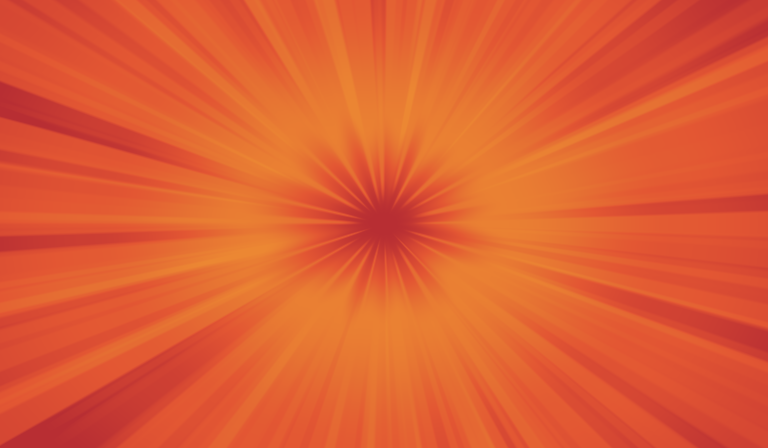
Write a Shadertoy shader that draws this background.

```glsl
// Orange and red sunburst: rays around a dark core, inside a glowing oval ring.

const float TAU = 6.2831853;
const vec3 CRIMSON = vec3(0.72, 0.18, 0.20);
const vec3 RED     = vec3(0.83, 0.27, 0.20);
const vec3 SCARLET = vec3(0.89, 0.34, 0.20);
const vec3 ORANGE  = vec3(0.90, 0.44, 0.20);
const vec3 AMBER   = vec3(0.925, 0.53, 0.20);

// Broad beams: angle in degrees, half width in degrees, tone shift.
const int BEAM_COUNT = 16;
const vec3 BEAMS[BEAM_COUNT] = vec3[](
    vec3( 32.5, 6.5, -0.24), vec3(  3.2, 1.3, -0.28),
    vec3(-17.5, 2.3, -0.30), vec3(-42.0, 2.5, -0.18),
    vec3(-59.0, 2.0, -0.24), vec3(-75.0, 1.5, -0.18),
    vec3( 91.5, 2.0, -0.28), vec3(125.0, 3.0, -0.18),
    vec3(162.0, 2.4, -0.34), vec3(170.0, 1.0, -0.22),
    vec3(183.0, 1.2, -0.28), vec3(194.5, 0.8, -0.20),
    vec3(215.0, 5.0, -0.22), vec3(205.0, 1.3,  0.18),
    vec3( 24.0, 1.0,  0.16), vec3(139.0, 1.2,  0.18));

float hash(float n) {
    return fract(sin(n * 127.1 + 11.7) * 4375.85);
}

// Soft-edged band: 1 inside the half width, 0 outside.
float band(float dist, float halfWidth, float softness) {
    return 1.0 - smoothstep(halfWidth - softness, halfWidth + softness, dist);
}

// Smooth noise around the circle, seamless for a whole cell count.
float ringNoise(float turn, float count, float seed) {
    float x = turn * count;
    float cell = floor(x);
    float a = hash(mod(cell, count) + seed);
    float b = hash(mod(cell + 1.0, count) + seed);
    return mix(a, b, smoothstep(0.0, 1.0, x - cell));
}

// One wedge per angular cell, with random place, width, start and sign.
float streaks(float turn, float radius, float count, float seed, float pixel) {
    float x = turn * count;
    float id = mod(floor(x), count) + seed;
    float halfWidth = mix(0.06, 0.24, hash(id));
    float centre = mix(0.28, 0.72, hash(id + 31.0));
    float soft = 0.02 + count * pixel / (TAU * max(radius, 0.01));
    float start = mix(0.06, 0.34, hash(id + 67.0));
    float shift = hash(id + 93.0) * 2.0 - 1.0;
    return shift * band(abs(fract(x) - centre), halfWidth, soft)
                 * smoothstep(start, start + 0.25, radius);
}

// Sum of the broad beams in the given direction.
float beams(float degree, float radius, float pixel) {
    float sum = 0.0;
    float soft = 0.15 + 57.3 * pixel / max(radius, 0.01);
    for (int i = 0; i < BEAM_COUNT; i++) {
        float dist = abs(mod(degree - BEAMS[i].x + 180.0, 360.0) - 180.0);
        sum += BEAMS[i].z * band(dist, BEAMS[i].y, soft);
    }
    return sum * smoothstep(0.15, 0.62, radius);
}

// Thin bright spikes that pierce the dark core.
float needles(float turn, float radius, float count, float pixel) {
    float x = turn * count + 0.5;
    float id = mod(floor(x), count);
    float centre = 0.5 + 0.4 * (hash(id + 7.0) - 0.5);
    float soft = 0.04 + count * pixel / (TAU * max(radius, 0.01));
    float halfWidth = mix(0.05, 0.16, hash(id + 19.0));
    float start = mix(0.02, 0.06, hash(id + 43.0));
    return band(abs(fract(x) - centre), halfWidth, soft)
         * smoothstep(start, start + 0.06, radius);
}

// Tone from 0 (crimson) to 1 (amber).
vec3 ramp(float tone) {
    float t = clamp(tone, 0.0, 1.0) * 4.0;
    vec3 color = mix(CRIMSON, RED, clamp(t, 0.0, 1.0));
    color = mix(color, SCARLET, clamp(t - 1.0, 0.0, 1.0));
    color = mix(color, ORANGE, clamp(t - 2.0, 0.0, 1.0));
    return mix(color, AMBER, clamp(t - 3.0, 0.0, 1.0));
}

void mainImage(out vec4 fragColor, in vec2 fragCoord) {
    float pixel = 1.0 / iResolution.y;
    vec2 p = (fragCoord - 0.5 * iResolution.xy) * pixel;
    float radius = length(p);
    float oval = length(p * vec2(0.78, 1.0));
    float turn = fract(atan(p.y, p.x) / TAU + 1.0);

    // Glow falling off from the ring to the corners
    float tone = mix(0.92, 0.53, smoothstep(0.20, 0.52, oval));
    tone -= 0.26 * smoothstep(0.50, 0.85, oval);

    // Outer rays
    tone += beams(turn * 360.0, radius, pixel);
    tone += 0.16 * streaks(turn, radius, 29.0, 3.0, pixel);
    tone += 0.15 * streaks(turn, radius, 47.0, 150.0, pixel);
    tone += 0.12 * streaks(turn, radius, 83.0, 310.0, pixel);

    // Dark core with a ragged reach
    float reach = 0.17 + 0.13 * ringNoise(turn, 36.0, 500.0);
    float core = 1.0 - smoothstep(0.015, reach, oval);
    core *= 1.0 - 0.6 * needles(turn, radius, 24.0, pixel);
    tone = mix(tone, 0.0, core);

    fragColor = vec4(ramp(tone), 1.0);
}
```
